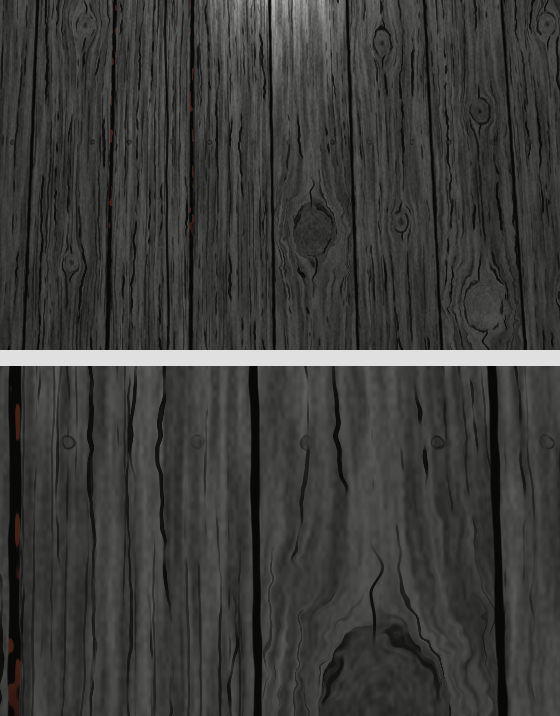
Top, the full canvas; bottom, a detail of the centre.
Reproduce this texture procedurally as a Shadertoy shader.

```glsl
// Weathered grey deck boards that fan out slightly towards the bottom edge.
// Stretched noise makes the grain, which flows around knots like a stream
// function; tapered lanes make the cracks, and a soft glare lights the top.

#define BASE_TONE 0.262
#define BOARD_WIDTH 0.230
#define GAP_HALF 0.0040
#define NAIL_HEIGHT 0.594
#define NAIL_RADIUS 0.0062
#define CRACK_LANES 30.0
#define GLARE 1.25
#define WOOD vec3(1.0, 1.0, 0.985)
#define GAP_COLOR vec3(0.030, 0.033, 0.035)
#define RUST vec3(0.26, 0.12, 0.075)

float hash(vec2 p) {
    vec3 q = fract(vec3(p.xyx) * 0.1031);
    q += dot(q, q.yzx + 33.33);
    return fract((q.x + q.y) * q.z);
}

float noise(vec2 p) {
    vec2 cell = floor(p), f = fract(p);
    f = f * f * (3.0 - 2.0 * f);
    return mix(mix(hash(cell), hash(cell + vec2(1, 0)), f.x),
               mix(hash(cell + vec2(0, 1)), hash(cell + vec2(1, 1)), f.x), f.y);
}

// Knot of a board: x = position across, y = height, z = radius (0 if absent)
vec3 knotOf(float board, float upper) {
    float low = 0.10 + 0.27 * fract(0.55 + 0.11 * board);
    float high = 0.83 + 0.15 * cos(2.1 * board - 7.15);
    float radius = mix(0.022 + 0.036 * mod(board, 2.0), 0.029, upper);
    float present = step(1.0 + 0.5 * upper, abs(board - 1.5 - 0.5 * upper));
    float across = 0.42 + 0.22 * hash(vec2(board + 3.0, upper + 7.0));
    return vec3(across, mix(low, high, upper), radius * present * step(-0.5, board));
}

// Ragged cracks, one per lane, swelling, breaking and vanishing
float cracks(vec2 p, float lanes, float threshold, float seed, float px) {
    float q = p.x * lanes + 0.4 * noise(vec2(p.y * 5.0, seed));
    float lane = floor(q);
    float center = 0.25 + 0.5 * hash(vec2(lane, seed));
    center += 0.22 * (noise(vec2(p.y * 22.0, lane + seed)) - 0.5);
    center += 0.10 * (noise(vec2(p.y * 80.0, lane + seed)) - 0.5);
    float swell = noise(vec2(lane * 7.3 + seed, p.y * 5.0 + seed));
    swell += 0.4 * (noise(vec2(lane * 3.7, p.y * 45.0 + seed)) - 0.5);
    float width = 0.075 * smoothstep(threshold, 1.1, swell);
    float line = 1.0 - smoothstep(width, width + px * lanes, abs(fract(q) - center));
    return line * smoothstep(0.0, 0.04, width);
}

void mainImage(out vec4 fragColor, in vec2 fragCoord) {
    float px = 1.0 / iResolution.y;
    vec2 p = fragCoord * px;

    // Fanned board coordinates
    float pitch = mix(0.239, 0.2208, p.y);
    float boardX = (p.x - mix(0.067, 0.108, p.y)) / pitch;
    float board = floor(boardX), u = fract(boardX);
    float seed = 17.0 * (board + 4.0);

    // Bend the grain around the knots and gather their shading
    float grainX = u * BOARD_WIDTH;
    float inside = 0.0, rings = 0.0, rim = 0.0, split = 0.0;
    for (float k = 0.0; k < 2.0; k++) {
        vec3 knot = knotOf(board, k);
        if (knot.z <= 0.0) continue;
        vec2 d = vec2((u - knot.x) * BOARD_WIDTH, p.y - knot.y);
        float wobble = noise(p * 35.0 + seed) + 0.4 * noise(p * 110.0) - 0.7;
        float r = length(d * vec2(1.0, 0.74)) * (1.0 + 0.3 * wobble);
        float R = knot.z;
        grainX -= d.x * R * R / max(r * r, R * R);
        float body = 1.0 - smoothstep(R * 0.85, R, r);
        inside = max(inside, body);
        rings += body * (noise(vec2(r * 260.0, 4.0 * wobble)) + noise(p * 130.0) - 1.0);
        float rimWear = smoothstep(0.35, 0.7, noise(p * 45.0 + seed));
        rim = max(rim, rimWear * (1.0 - smoothstep(0.001, 0.004, abs(r - R * 0.92))));
        rim = max(rim, 0.7 * (1.0 - smoothstep(0.002, 0.010, r)) * step(R, 0.04));
        // Drying split above and below the knot
        float reach = smoothstep(R, R * 1.4, abs(d.y)) * smoothstep(R * 3.0, R * 2.0, abs(d.y));
        float bend = 0.016 * (noise(vec2(p.y * 40.0, seed)) - 0.5);
        split = max(split, reach * (1.0 - smoothstep(0.0007, 0.0012 + px, abs(d.x + bend))));
    }
    grainX += 0.010 * (noise(vec2(u * 3.0, p.y * 4.0) + seed) - 0.5);

    // Grain tone: crisp streaks, thin dark pores, weathered speckle
    float fibre = noise(vec2(grainX * 115.0, p.y * 6.0) + seed);
    float fine = noise(vec2(grainX * 250.0, p.y * 22.0) + seed);
    float broad = noise(vec2(grainX * 25.0, p.y * 2.0) + seed);
    float speckle = noise(p * vec2(290.0, 150.0));
    float bands = sin(grainX * 345.0 + 3.0 * broad) * smoothstep(0.75, 0.25, u);
    float tone = 0.57 + 0.30 * smoothstep(0.2, 0.75, fibre) + 0.30 * fine;
    tone += 0.20 * broad + 0.20 * speckle;
    tone += (0.08 * bands - 0.06) * (1.0 - inside) + 0.22 * rings - 0.10 * inside;
    tone *= 0.90 + 0.18 * hash(vec2(board + 9.0, 2.0));

    // Cracks, denser on some boards
    float wear = mix(0.42, 0.66, hash(vec2(board + 5.0, 8.0)));
    wear = mix(wear, 0.38, step(abs(board - 0.5), 0.6));
    vec2 grain = vec2(grainX, p.y);
    float crack = 0.95 * cracks(grain, CRACK_LANES, wear, seed, px);
    crack = max(crack, 0.75 * cracks(grain, CRACK_LANES * 1.9, wear + 0.04, seed + 5.0, px));
    crack = max(crack, 0.50 * cracks(grain, CRACK_LANES * 3.3, wear, seed + 9.0, px));
    crack *= 1.0 - inside;
    float longSplit = abs(u - 0.73 + 0.07 * p.y + 0.03 * (noise(vec2(p.y * 14.0, 3.0)) - 0.5)) * pitch;
    split = max(split, step(abs(board - 1.0), 0.1) * (1.0 - smoothstep(0.0015, 0.002 + px, longSplit)));
    tone *= 1.0 - 0.8 * max(max(crack, split), 0.75 * rim);

    // A pair of worn nails on each board
    vec2 nailOffset = vec2((abs(u - 0.49) - 0.27) * pitch, p.y - NAIL_HEIGHT);
    float nail = length(nailOffset) + 0.003 * (noise(p * 120.0) - 0.5);
    tone = mix(tone, 0.6 + 0.4 * speckle, 0.7 * smoothstep(px, -px, nail - NAIL_RADIUS));
    tone *= 1.0 - 0.5 * fine * smoothstep(0.001 + px, 0.0, abs(nail - NAIL_RADIUS));

    // Light: falloff to the sides and bottom, glare from the top
    float side = (p.x - 0.8) / 0.8;
    float light = BASE_TONE * (1.0 - 0.20 * side * side) * (0.84 + 0.18 * p.y);
    float spot = (p.x - 0.80) / 0.19;
    float glare = GLARE * exp(-spot * spot - (1.0 - p.y) / 0.16);
    light *= 1.0 + glare * mix(0.4, 1.0, step(2.0, board));
    vec3 color = WOOD * tone * light;

    // Gaps, two of them wider and littered with rusty debris
    float joint = floor(boardX + 0.5);
    float littered = step(abs(joint - 1.5), 0.6);
    float edge = abs(boardX - joint) * pitch + 0.002 * (noise(vec2(p.y * 40.0, joint + seed)) - 0.5);
    float gapHalf = GAP_HALF + 0.0016 * littered;
    float debris = littered * smoothstep(0.64, 0.74, noise(vec2(p.x * 160.0, p.y * 45.0)));
    debris *= smoothstep(0.25, 0.4, p.y);
    vec3 gap = mix(GAP_COLOR, RUST, debris);
    color = mix(gap, color, smoothstep(gapHalf - px, gapHalf + px, edge));

    fragColor = vec4(color, 1.0);
}
```
